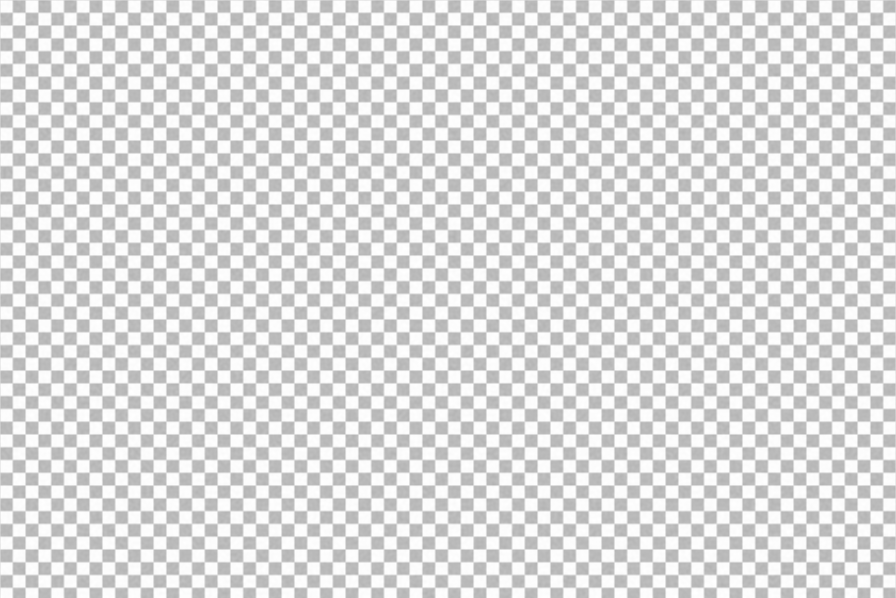
This pattern is drawn by a WebGL 1 fragment shader. Its source:

```glsl
precision highp float;

uniform vec2 u_resolution;

vec2 randomGradient(vec2 p) {
    vec2 h = fract(sin(vec2(dot(p, vec2(127.1, 311.7)), dot(p, vec2(269.5, 183.3)))) * 43758.5);
    return h * 2.0 - 1.0;
}

float gradientNoise(vec2 p) {
    vec2 i = floor(p);
    vec2 f = p - i;
    vec2 w = f * f * (3.0 - 2.0 * f);
    float a = dot(randomGradient(i), f);
    float b = dot(randomGradient(i + vec2(1.0, 0.0)), f - vec2(1.0, 0.0));
    float c = dot(randomGradient(i + vec2(0.0, 1.0)), f - vec2(0.0, 1.0));
    float d = dot(randomGradient(i + 1.0), f - 1.0);
    return mix(mix(a, b, w.x), mix(c, d, w.x), w.y);
}

// Soft checkerboard: 1 on even cells, 0 on odd cells
float checker(vec2 cell, vec2 softness) {
    vec2 edge = abs(mod(cell - 0.5, 2.0) - 1.0) - 0.5;
    vec2 wave = clamp(edge / softness, -1.0, 1.0);
    return 0.5 + 0.5 * wave.x * wave.y;
}

void main() {
    // Cells count rightwards and downwards from the top left corner
    vec2 cellCount = vec2(70.0, 46.8);
    vec2 uv = gl_FragCoord.xy / u_resolution;
    vec2 cell = vec2(uv.x, 1.0 - uv.y) * cellCount;

    vec2 softness = max(vec2(0.08), 0.6 * cellCount / u_resolution);
    float light = checker(cell, softness);

    // Faint grain, stronger on the grey squares
    float grain = gradientNoise(cell * 3.3 + 7.3);
    float grey = 0.728 + 0.045 * grain;
    float white = 0.99 + 0.018 * grain;

    gl_FragColor = vec4(vec3(mix(grey, white, light)), 1.0);
}
```
